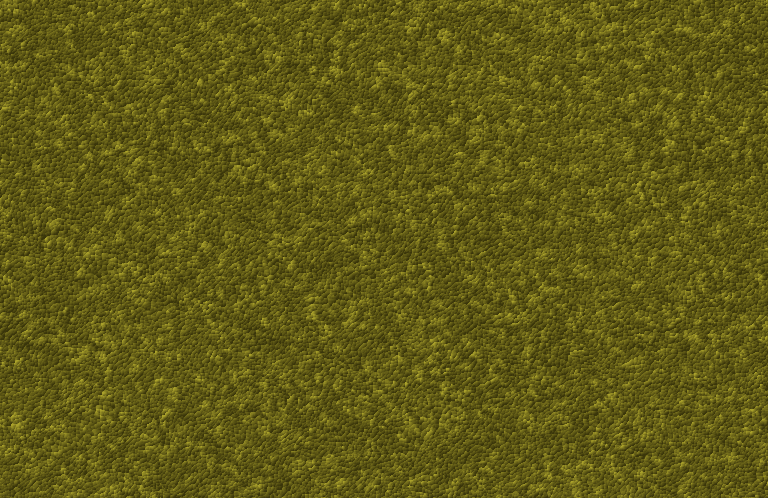
Reproduce this texture procedurally as a WebGL 2 fragment shader.

```glsl
#version 300 es
precision highp float;

uniform vec2 u_resolution;
out vec4 fragColor;

vec3 hash3(vec2 cell) {
  vec3 p = fract(vec3(cell.xyx) * vec3(0.1031, 0.1030, 0.0973));
  p += dot(p, p.yxz + 33.33);
  return fract((p.xxy + p.yzz) * p.zyx);
}

// Soft cellular bumps, lit from the upper left, each with its own tone
float grain(vec2 p) {
  vec2 base = floor(p);
  float sum = 0.0, total = 0.0;
  for (int y = -1; y <= 1; y++) {
    for (int x = -1; x <= 1; x++) {
      vec2 cell = base + vec2(x, y);
      vec3 rnd = hash3(cell + 71.0);
      vec2 offset = p - cell - rnd.xy;
      float weight = exp(-16.0 * dot(offset, offset));
      float lit = dot(offset, vec2(-0.45, 0.6));
      sum += weight * (lit + 0.55 * (rnd.z - 0.5));
      total += weight;
    }
  }
  return sum / max(total, 1e-5);
}

// Scattered bent tufts; the size holds half length and half width in cells
float tufts(vec2 p, vec2 size, float seed, float share) {
  vec2 base = floor(p);
  float pile = 0.0;
  for (int y = -1; y <= 1; y++) {
    for (int x = -1; x <= 1; x++) {
      vec2 cell = base + vec2(x, y);
      vec3 place = hash3(cell + seed);
      vec3 form = hash3(cell + seed + 137.0);
      vec2 q = p - cell - place.xy;

      // Most tufts lean up to the right
      float angle = 0.45 + 2.6 * (form.x - 0.5);
      float c = cos(angle), s = sin(angle);
      q = vec2(c * q.x + s * q.y, c * q.y - s * q.x);
      q.y += (form.y - 0.3) * q.x * q.x;

      vec2 r = q / (size * mix(0.7, 1.15, form.z));
      float body = smoothstep(1.0, 0.35, length(r));
      float crest = 0.8 + 0.25 * r.y;
      float strands = 0.12 * sin(q.x * 17.0 + 5.0 * q.y + 6.28 * form.y);
      float strength = smoothstep(1.0 - share, 1.15 - share, place.z);
      pile = max(pile, body * strength * (crest + strands) * mix(0.65, 1.1, form.y));
    }
  }
  return pile;
}

void main() {
  vec2 uv = gl_FragCoord.xy / u_resolution.y;

  // Uneven pile from layered sines
  vec2 warp = vec2(sin(uv.y * 43.0 + 2.0 * sin(uv.x * 19.0)),
                   sin(uv.x * 37.0 + 2.0 * sin(uv.y * 23.0)));
  float drift = sin(uv.x * 9.0 + 2.0 * sin(uv.y * 7.0)) * sin(uv.y * 13.0 + uv.x * 4.0);
  vec2 p = uv + 0.004 * warp;

  // Bright tufts over dark creases
  float bright = tufts(p * 37.0, vec2(0.72, 0.42), 11.0, 0.6);
  bright = max(bright, 0.75 * tufts(p * 52.0 + 9.3, vec2(0.7, 0.34), 53.0, 0.4));
  float crease = tufts(p * 27.0 + 4.7, vec2(0.85, 0.2), 29.0, 0.5);

  // Fine looped surface
  float loops = grain(uv * 165.0 + 0.5 * warp);

  float tone = 0.2 + 0.52 * bright - 0.2 * crease * (1.0 - bright);
  tone += loops * (0.85 + 0.4 * bright) + 0.035 * drift;
  tone = clamp(tone, -0.2, 1.2);

  vec3 color = vec3(0.29, 0.27, 0.06) + tone * vec3(0.31, 0.30, 0.09);
  fragColor = vec4(color, 1.0);
}
```
